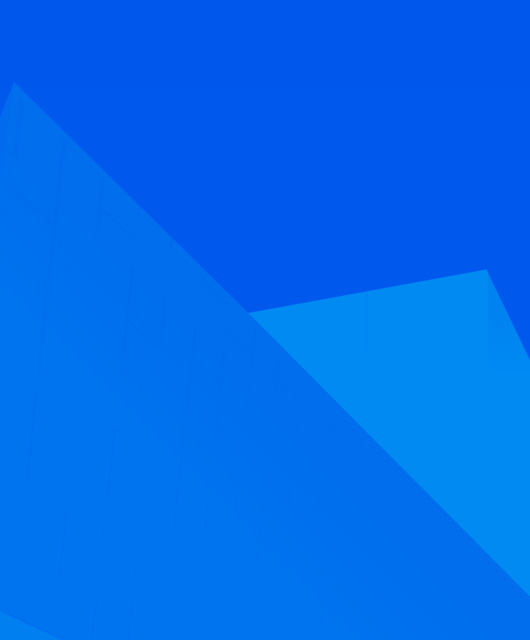
Write a Shadertoy shader that draws this background.

```glsl
// Two flat blue buildings against a deep blue sky: a large tiled wall falling
// along a diagonal, and a paler block behind it. Shapes are intersected half
// planes; the tile joints follow a perspective grid, broken up by a hash.

const vec3 SKY = vec3(0.0, 0.348, 0.925);
const vec3 WALL_EDGE = vec3(0.0, 0.430, 0.930);
const vec3 WALL_BASE = vec3(0.0, 0.455, 0.938);
const vec3 BLOCK_FRONT = vec3(0.0, 0.541, 0.950);
const vec3 BLOCK_SIDE = vec3(0.0, 0.508, 0.942);
const vec3 LEDGE = vec3(0.0, 0.500, 0.942);

// Key corners, in units of canvas height
const vec2 PEAK = vec2(0.022, 0.872);
const vec2 JUNCTION = vec2(0.388, 0.511);
const vec2 WALL_END = vec2(0.828, 0.068);
const vec2 BLOCK_CORNER = vec2(0.760, 0.579);
const vec2 VANISHING = vec2(1.56, -0.68);

float hash(vec2 cell) {
    return fract(sin(dot(cell, vec2(127.1, 311.7))) * 4375.85);
}

// Signed distance to the line a-b, positive on its left
float leftOf(vec2 p, vec2 a, vec2 b) {
    vec2 d = normalize(b - a), q = p - a;
    return d.x * q.y - d.y * q.x;
}

float fillMask(float dist, float blur) {
    return smoothstep(-blur, blur, dist);
}

// Soft line at the start of each cell; width is a fraction of the cell
float joint(float coord, float width) {
    float f = fract(coord);
    return 1.0 - smoothstep(0.0, width, min(f, 1.0 - f));
}

// Broken joints of staggered tiles receding to the right
float tileJoints(vec2 p) {
    float row = (p.y - VANISHING.y) / (VANISHING.x - p.x) * 15.0;
    float column = 34.0 / (VANISHING.x - p.x + 0.11 * p.y);
    vec2 cell = floor(vec2(column, row));
    float upright = joint(column, 0.07) * step(0.45, hash(vec2(floor(column + 0.5), cell.y)));
    float level = joint(row + 0.5 * mod(cell.x, 2.0), 0.045)
                * step(0.5, hash(cell + 17.0));
    return max(upright, level) * (1.0 - smoothstep(0.1, 0.65, p.x));
}

vec3 blockColor(vec2 p, float blur) {
    float side = fillMask(p.x - 0.763, blur) * smoothstep(0.40, 0.54, p.y);
    float seam = 1.0 - smoothstep(0.0, 0.003, abs(p.x - 0.573));
    seam *= smoothstep(0.44, 0.48, p.y);
    return mix(BLOCK_FRONT, BLOCK_SIDE, side) - vec3(0.0, 0.022, 0.006) * seam;
}

vec3 wallColor(vec2 p, float depth, float blur) {
    vec3 color = mix(WALL_EDGE, WALL_BASE, smoothstep(0.02, 0.34, depth));
    color -= vec3(0.0, 0.013, 0.006) * tileJoints(p);
    // Narrow side face left of the peak
    float sideFace = fillMask(leftOf(p, vec2(0.0, 0.72), PEAK), blur);
    color.y -= 0.012 * sideFace;
    // Pale ledge in the lower left corner, with a dark upper rim
    float ledge = leftOf(p, vec2(0.098, 0.0), vec2(0.0, 0.046));
    color = mix(color, LEDGE, fillMask(ledge, blur));
    color.y -= 0.025 * (1.0 - smoothstep(0.0, 0.003, abs(ledge)));
    return color;
}

void mainImage(out vec4 fragColor, in vec2 fragCoord) {
    vec2 p = fragCoord / iResolution.y;
    float blur = max(0.0013, 0.75 / iResolution.y);

    // Sky
    vec3 color = SKY - vec3(0.0, 0.006, 0.0) * smoothstep(0.5, 1.0, p.y);

    // Far block
    float block = min(leftOf(p, BLOCK_CORNER, JUNCTION),
                      leftOf(p, vec2(0.828, 0.4375), BLOCK_CORNER));
    color = mix(color, blockColor(p, blur), fillMask(block, blur));

    // Near wall
    float slope = min(leftOf(p, JUNCTION, PEAK), leftOf(p, WALL_END, JUNCTION));
    float wall = min(slope, leftOf(p, PEAK, vec2(0.0, 0.818)));
    color = mix(color, wallColor(p, slope, blur), fillMask(wall, blur));

    fragColor = vec4(color, 1.0);
}
```
